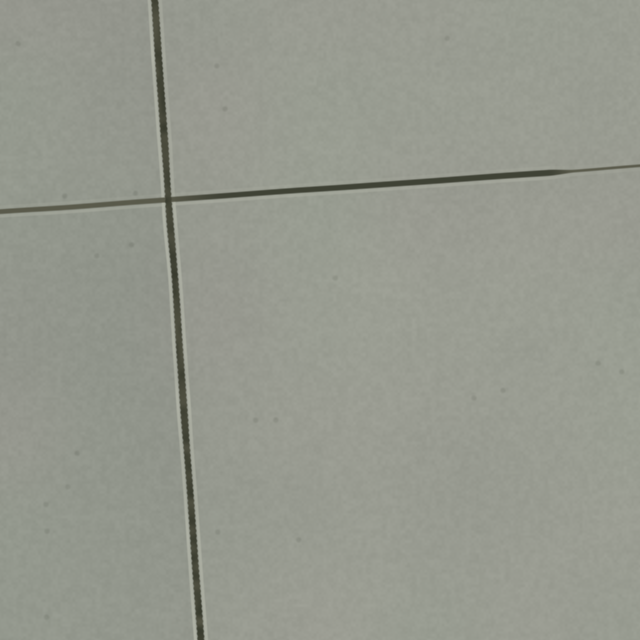
Write a three.js fragment shader that draws this texture.

```glsl
// Large grey-green floor slabs meeting at one slightly tilted cross of joints.
// Each joint is a dark groove with pale bevels, drawn from its signed distance;
// layered value noise gives the slabs their soft clouding and fine grain.
varying vec2 vUv;

float hash(vec2 p) {
  p = fract(p * vec2(0.1031, 0.1137));
  p += dot(p, p.yx + 33.33);
  return fract((p.x + p.y) * p.x * 7.13);
}

float noise(vec2 p) {
  vec2 cell = floor(p);
  vec2 f = fract(p);
  f = f * f * (3.0 - 2.0 * f);
  float low = mix(hash(cell), hash(cell + vec2(1.0, 0.0)), f.x);
  float high = mix(hash(cell + vec2(0.0, 1.0)), hash(cell + 1.0), f.x);
  return mix(low, high, f.y);
}

float clouds(vec2 p) {
  float sum = 0.0;
  float gain = 0.5;
  for (int i = 0; i < 4; i++) {
    sum += gain * noise(p);
    p = p * 2.03 + 17.3;
    gain *= 0.5;
  }
  return sum / 0.9375;
}

// Soft dark core of a joint
float groove(float d, float halfWidth) {
  return 1.0 - smoothstep(halfWidth - 0.0018, halfWidth + 0.0018, abs(d));
}

// Narrow pale line centred at an offset from the joint
float bevel(float d, float offset) {
  return 1.0 - smoothstep(0.0005, 0.0042, abs(d - offset));
}

vec3 slabColor(vec2 uv, float side, float above) {
  float tone = 0.38 + 0.27 * side + 0.08 * above;
  tone += 0.28 * (uv.x - 0.5) * side;
  tone += 0.5 * (clouds(uv * 4.0 + 3.0) - 0.5);
  tone += 0.12 * exp(-14.0 * dot(uv - vec2(0.66, 0.48), uv - vec2(0.66, 0.48)));
  vec3 color = mix(vec3(0.55, 0.565, 0.53), vec3(0.615, 0.625, 0.582), clamp(tone, 0.0, 1.0));

  // Faint warm and cool drift, then fine grain
  color += vec3(0.012, -0.003, 0.006) * (noise(uv * 6.0 + 40.0) - 0.5);
  color += 0.022 * (noise(uv * 130.0) - 0.5) + 0.016 * (noise(uv * 260.0 + 9.0) - 0.5);

  // Sparse tiny specks
  vec2 cell = floor(uv * 22.0);
  vec2 center = 0.2 + 0.6 * vec2(hash(cell + 5.0), hash(cell + 71.0));
  float speck = 1.0 - smoothstep(0.03, 0.14, length(fract(uv * 22.0) - center));
  return color - 0.05 * speck * step(0.96, hash(cell + 31.0));
}

void main() {
  vec2 uv = vUv;

  // Signed distances to the two tilted joints, with a slight waver
  float dx = uv.x - (0.314 - 0.073 * uv.y) + 0.0016 * (noise(vec2(uv.y * 9.0, 2.0)) - 0.5);
  float dy = uv.y - (0.669 + 0.0715 * uv.x) + 0.0012 * (noise(vec2(uv.x * 9.0, 8.0)) - 0.5);
  float side = smoothstep(-0.002, 0.002, dx);
  float above = smoothstep(-0.002, 0.002, dy);
  vec3 color = slabColor(uv, side, above);

  // The level joint widens to the right, then narrows abruptly
  float thin = smoothstep(0.855, 0.90, uv.x);
  float levelWidth = mix(0.0036 + 0.0012 * uv.x, 0.0020, thin);
  float uprightWidth = 0.0046 + 0.0008 * noise(vec2(uv.y * 14.0, 5.0));
  float ripple = 0.0004 * sin(uv.y * 800.0);

  // Soft shade around the joints
  color -= 0.02 * exp(-abs(dy) * 130.0) + 0.015 * exp(-abs(dx) * 110.0);

  // Pale bevels
  vec3 bevelColor = vec3(0.69, 0.70, 0.65);
  float wear = 0.65 + 0.35 * noise(uv * 24.0);
  float levelBevel = 0.55 * bevel(dy, -levelWidth - 0.0035) + 0.28 * bevel(dy, levelWidth + 0.0035);
  float leftBevel = bevel(dx, -uprightWidth - 0.0036);
  float rightBevel = bevel(dx, uprightWidth + 0.0036) * mix(0.9, 0.55, above);
  color = mix(color, bevelColor, levelBevel * wear * (1.0 - 0.5 * thin));
  color = mix(color, bevelColor, max(leftBevel, rightBevel) * wear);

  // Dark grooves, paler on the left run and the thin right end
  float leftRun = 1.0 - smoothstep(0.24, 0.36, uv.x);
  vec3 levelColor = mix(vec3(0.23, 0.24, 0.19), vec3(0.34, 0.34, 0.28), max(leftRun, thin));
  vec3 uprightColor = mix(vec3(0.20, 0.21, 0.16), vec3(0.31, 0.31, 0.25), noise(uv * 70.0));
  color = mix(color, levelColor, 0.95 * groove(dy, levelWidth));
  color = mix(color, uprightColor, 0.96 * groove(dx + ripple, uprightWidth));

  gl_FragColor = vec4(color, 1.0);
}
```
